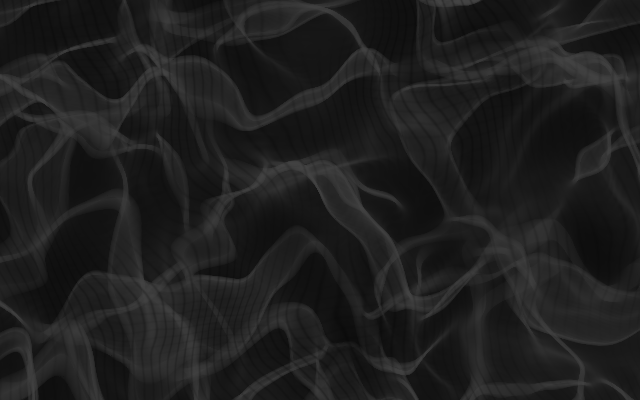
Write a WebGL 1 fragment shader that draws this texture.

```glsl
precision highp float;

uniform vec2 u_resolution;

// Tone
const float SHADOW = 0.018;
const float GLOW = 0.25;
const float EXPOSURE = 0.63;
const float HAZE = 0.9;

// Light sheets
const int STEPS = 40;
const float REACH = 0.35;
const float FOCUS = 0.52;
const float SHARP_EDGE = 0.005;
const float SOFT_EDGE = 0.03;
const vec2 WAVE_SCALE = vec2(3.1, 4.2);
const float RIPPLE_SCALE = 2.3;
const float RIPPLE_GAIN = 0.24;
const float LEVEL_ANGLE = 0.12;
const float SLANT_ANGLE = 0.5;
const float STEEP_ANGLE = -1.2;
const vec3 SHEET_SHARES = vec3(0.42, 0.31, 0.27);
const float BEND = 0.08;
const float CURL = 0.02;

// Refracted floor grid
const float LINE_COUNT = 37.0;
const float LINE_WIDTH = 0.13;
const float LINE_DEPTH = 0.22;
const float CROSS_DEPTH = 0.08;
const float LINE_LEAN = 0.22;
const float REFRACTION = 0.17;

vec2 hashGradient(vec2 cell) {
    vec3 h = fract(cell.xyx * vec3(0.1031, 0.1030, 0.0973));
    h += dot(h, h.yzx + 33.33);
    return 2.0 * fract((h.xx + h.yz) * h.zy) - 1.0;
}

float gradientNoise(vec2 p) {
    vec2 i = floor(p);
    vec2 f = p - i;
    vec2 s = f * f * f * (f * (f * 6.0 - 15.0) + 10.0);
    vec2 e = vec2(1.0, 0.0);
    float low = mix(dot(hashGradient(i), f),
                    dot(hashGradient(i + e.xy), f - e.xy), s.x);
    float high = mix(dot(hashGradient(i + e.yx), f - e.yx),
                     dot(hashGradient(i + e.xx), f - e.xx), s.x);
    return mix(low, high, s.y);
}

vec2 noisePair(vec2 p) {
    return vec2(gradientNoise(p), gradientNoise(p + vec2(37.4, 91.7)));
}

vec2 rotate(vec2 p, float angle) {
    float c = cos(angle);
    float s = sin(angle);
    return vec2(c * p.x - s * p.y, s * p.x + c * p.y);
}

// Where a ray entering the surface at p lands along the y axis
float landing(vec2 p, vec2 seed) {
    vec2 q = p * WAVE_SCALE + seed;
    float wave = gradientNoise(q);
    wave += RIPPLE_GAIN * gradientNoise(q * RIPPLE_SCALE + 17.3);
    return p.y + FOCUS * wave;
}

// Density of all rays that land on p, with overlapping folds added up;
// the edges of the folds drift in and out of focus
float caustic(vec2 p, vec2 seed) {
    float blur = smoothstep(-0.1, 0.4, gradientNoise(p * 3.7 + seed.yx));
    float radius = mix(SHARP_EDGE, SOFT_EDGE, blur);
    float spacing = 2.0 * REACH / float(STEPS);
    float source = p.y - REACH;
    float previous = landing(vec2(p.x, source), seed);
    float density = 0.0;
    for (int i = 0; i < STEPS; i++) {
        source += spacing;
        float next = landing(vec2(p.x, source), seed);
        float lo = min(previous, next);
        float hi = max(previous, next);
        float overlap = min(hi, p.y + radius) - max(lo, p.y - radius);
        density += max(overlap, 0.0) / max(hi - lo, 0.00001);
        previous = next;
    }
    return density * spacing / (2.0 * radius);
}

float gridLine(float phase) {
    float d = (fract(phase) - 0.5) / LINE_WIDTH;
    return exp(-d * d);
}

void main() {
    vec2 p = gl_FragCoord.xy / u_resolution.y;

    // Overlapping light sheets in three directions
    vec2 bent = p + BEND * noisePair(p * 2.6 + 5.1);
    bent += CURL * noisePair(p * 7.0 + 53.0);
    vec3 sheets = vec3(caustic(rotate(bent, LEVEL_ANGLE), vec2(11.3, 23.8)),
                       caustic(rotate(bent, SLANT_ANGLE), vec2(83.6, 35.2)),
                       caustic(rotate(bent, STEEP_ANGLE), vec2(64.2, 48.5)));
    float haze = 1.0 + HAZE * gradientNoise(bent * 4.0 + 201.0);
    float light = dot(sheets, SHEET_SHARES) * haze;
    float tone = SHADOW + GLOW * (1.0 - exp(-EXPOSURE * light));

    // Wavy floor lines, fading in and out
    vec2 ground = p + REFRACTION * noisePair(p * 2.9 + 71.0);
    ground += 0.012 * noisePair(p * 13.0 + 29.0);
    float uprights = gridLine((ground.x + LINE_LEAN * ground.y) * LINE_COUNT);
    float crossings = gridLine((ground.y - 0.1 * ground.x) * LINE_COUNT);
    float patches = gradientNoise(p * 3.1 + 143.0);
    float clarity = smoothstep(-0.45, 0.3, patches);
    float crossClarity = smoothstep(-0.05, 0.35, patches);
    tone *= 1.0 - LINE_DEPTH * clarity * uprights;
    tone *= 1.0 - CROSS_DEPTH * crossClarity * crossings;

    gl_FragColor = vec4(vec3(tone), 1.0);
}
```
